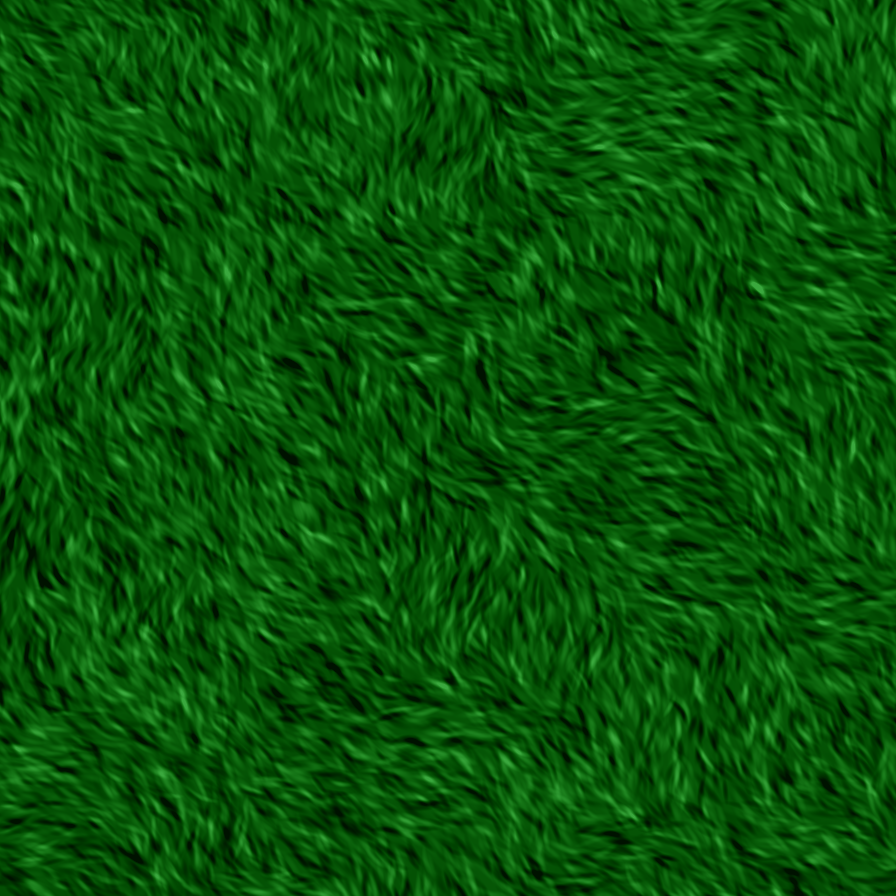
Reproduce this texture procedurally as a Shadertoy shader.

```glsl
// Dense green lawn of short, soft, wind-combed grass blades.

const float CELL = 0.027;          // spacing of the blade clusters
const int BLADES_PER_CELL = 10;
const float BLADE_LENGTH = 0.026;  // half length
const float BLADE_WIDTH = 0.0049;  // half width
const float LEAN = -0.87;          // main blade direction in radians
const float MEAN_GREEN = 0.318;
const float CONTRAST = 0.172;

vec4 hash4(vec3 p) {
    vec4 q = fract(p.xyzx * vec4(0.1031, 0.1030, 0.0973, 0.1099));
    q += dot(q, q.wzxy + 33.33);
    return fract((q.xxyz + q.yzzw) * q.zywx);
}

float valueNoise(vec2 p, float seed) {
    vec2 i = floor(p);
    vec2 f = fract(p);
    f = f * f * (3.0 - 2.0 * f);
    float a = hash4(vec3(i, seed)).x;
    float b = hash4(vec3(i + vec2(1.0, 0.0), seed)).x;
    float c = hash4(vec3(i + vec2(0.0, 1.0), seed)).x;
    float d = hash4(vec3(i + 1.0, seed)).x;
    return mix(mix(a, b, f.x), mix(c, d, f.x), f.y);
}

// Blade direction drifts slowly, with small cowlicks
float flowAngle(vec2 p) {
    float broad = valueNoise(p * 6.0, 71.0) - 0.5;
    float fine = valueNoise(p * 15.0, 83.0) - 0.5;
    return LEAN + 1.1 * broad + 1.3 * fine;
}

// Soft curved streak: 1 on the spine, fading to 0 at the rim
float blade(vec2 offset, float angle, float halfLength, float halfWidth, float bend) {
    float c = cos(angle);
    float s = sin(angle);
    float along = dot(offset, vec2(c, s));
    float across = dot(offset, vec2(-s, c)) + bend * along * along;
    vec2 q = vec2(along / halfLength, across / halfWidth);
    float body = max(1.0 - dot(q, q), 0.0);
    return body * body;
}

// Sum of lit and shaded blades around a point
float bladeField(vec2 p) {
    vec2 home = floor(p / CELL);
    float sum = 0.0;
    for (int y = -1; y <= 1; y++) {
        for (int x = -1; x <= 1; x++) {
            vec2 cell = home + vec2(x, y);
            float flow = flowAngle((cell + 0.5) * CELL);
            for (int i = 0; i < BLADES_PER_CELL; i++) {
                vec4 place = hash4(vec3(cell + 17.0, float(i) + 1.0));
                vec4 shape = hash4(vec3(cell + 57.0, float(i) + 31.0));
                vec2 offset = p - (cell + place.xy) * CELL;
                float angle = flow + 0.9 * (place.z - 0.5);
                float halfLength = BLADE_LENGTH * mix(0.6, 1.0, shape.x);
                float halfWidth = BLADE_WIDTH * mix(0.8, 1.2, shape.y);
                float bend = 24.0 * (shape.z - 0.5);
                float light = 2.0 * place.w - 1.0;
                sum += light * blade(offset, angle, halfLength, halfWidth, bend);
            }
        }
    }
    return sum;
}

// Pure green in shade, slightly paler where lit
vec3 grassColour(float green) {
    float pale = 0.87 * pow(max(green - 0.25, 0.0), 1.5);
    return vec3(pale, green, pale * 1.06);
}

void mainImage(out vec4 fragColor, in vec2 fragCoord) {
    vec2 p = fragCoord / iResolution.y;
    float patches = valueNoise(p * 9.0, 97.0) - 0.5;
    float green = MEAN_GREEN + CONTRAST * bladeField(p) + 0.05 * patches;
    fragColor = vec4(grassColour(clamp(green, 0.07, 0.66)), 1.0);
}
```
